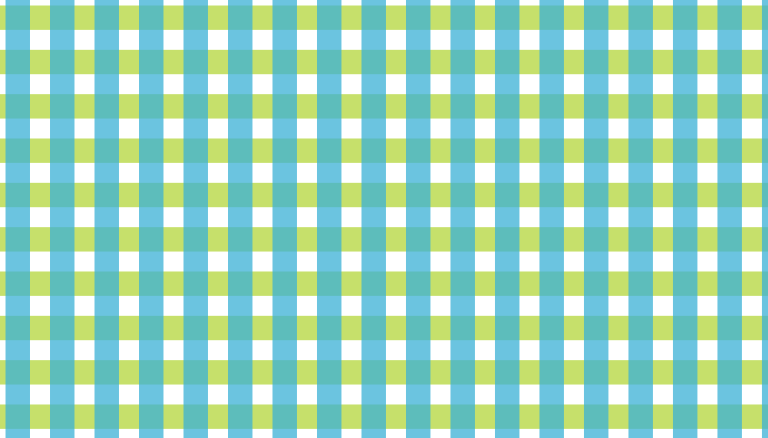
Reproduce this pattern procedurally as a Shadertoy shader.

```glsl
// Gingham check: opaque lime rows on white cloth, crossed by translucent blue columns.
// Each set of stripes is a periodic band distance; alpha blending turns the
// crossings teal and leaves plain blue where a column passes over white.

const vec2  REPEATS      = vec2(17.26, 9.88);  // stripes across and down the canvas
const float STRIPE_WIDTH = 0.55;               // share of one repeat
const float FIRST_CENTRE = 0.399;              // first stripe centre, in repeats from left or top
const float BLUE_ALPHA   = 0.75;

const vec3 WHITE = vec3(1.0);
const vec3 LIME  = vec3(0.775, 0.88, 0.42);
const vec3 BLUE  = vec3(0.227, 0.693, 0.84);

// Coverage of a stripe repeating once per unit, smoothed over one pixel.
float stripe(float t, float centre, float width, float pixel) {
    float fromCentre = abs(fract(t - centre + 0.5) - 0.5);
    return clamp(0.5 - (fromCentre - 0.5 * width) / pixel, 0.0, 1.0);
}

// Lays a dye over a base colour.
vec3 layer(vec3 base, vec3 dye, float coverage, float alpha) {
    return mix(base, dye, coverage * alpha);
}

void mainImage(out vec4 fragColor, in vec2 fragCoord) {
    // Repeat coordinates measured from the top left corner
    vec2 uv = fragCoord / iResolution.xy;
    vec2 cell = vec2(uv.x, 1.0 - uv.y) * REPEATS;
    vec2 pixel = REPEATS / iResolution.xy;

    float column = stripe(cell.x, FIRST_CENTRE, STRIPE_WIDTH, pixel.x);
    float row    = stripe(cell.y, FIRST_CENTRE, STRIPE_WIDTH, pixel.y);

    // Rows first, then the see-through columns
    vec3 colour = layer(WHITE, LIME, row, 1.0);
    colour = layer(colour, BLUE, column, BLUE_ALPHA);

    fragColor = vec4(colour, 1.0);
}
```
